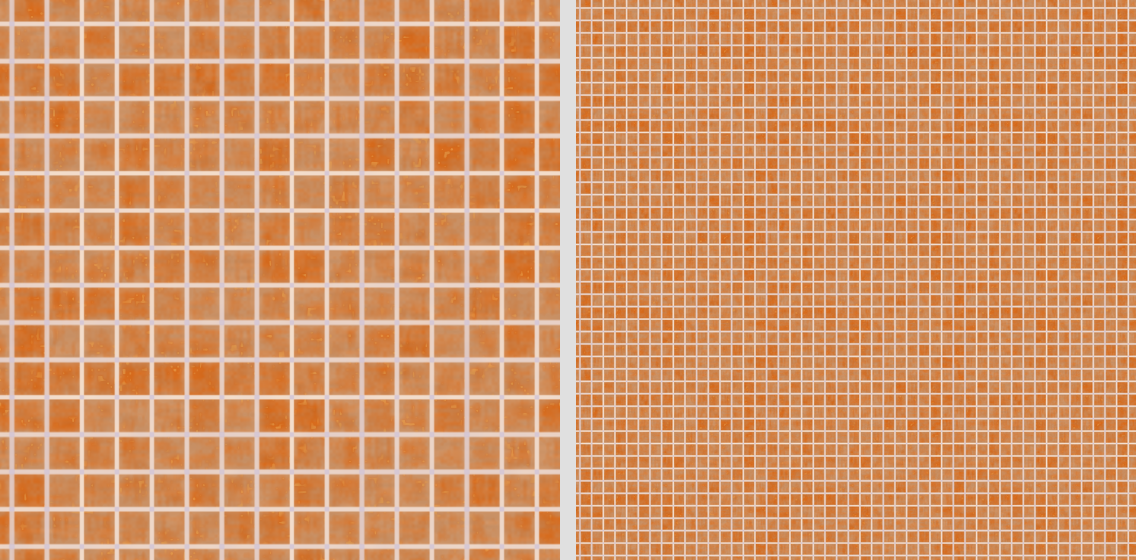
Left: one tile. Right: repeated 3 by 3.
Give the GLSL for this texture, as a Shadertoy shader.

```glsl
// Seamless grid of worn orange mosaic tiles with soft, pale grout lines.
#define GRID vec2(16.0, 15.0)
#define GRID_SHIFT vec2(0.34, 0.36)
#define LINE_CORE 0.0020
#define LINE_EDGE 0.0062
#define TILE_VARIATION 0.55
#define WEAR 0.50
#define WEAVE 0.50
#define PALE_CLAY vec3(0.80, 0.575, 0.400)
#define DEEP_ORANGE vec3(0.825, 0.410, 0.110)
#define GOLD_FLECK vec3(0.90, 0.64, 0.32)
#define CREAM_GROUT vec3(0.955, 0.870, 0.800)
#define LILAC_GROUT vec3(0.840, 0.785, 0.835)

// Integer hash of a cell and a seed, from 0 to 1.
float hash(vec2 cell, float seed) {
    uvec3 v = uvec3(ivec3(cell, seed));
    uint h = v.x * 73856093u ^ v.y * 19349663u ^ v.z * 83492791u;
    h = (h ^ (h >> 16)) * 2246822519u;
    h = (h ^ (h >> 13)) * 3266489917u;
    h ^= h >> 16;
    return float(h & 65535u) / 65535.0;
}

// Value noise that wraps after a whole number of cells per canvas.
float wrapNoise(vec2 uv, vec2 cells, float seed) {
    vec2 p = uv * cells;
    vec2 i = floor(p);
    vec2 f = smoothstep(0.0, 1.0, p - i);
    vec2 a = mod(i, cells);
    vec2 b = mod(i + 1.0, cells);
    float low = mix(hash(a, seed), hash(vec2(b.x, a.y), seed), f.x);
    float high = mix(hash(vec2(a.x, b.y), seed), hash(b, seed), f.x);
    return mix(low, high, f.y);
}

// Clay colour of one tile: own tone, cloudy wear, woven streaks and flecks.
vec3 tileColor(vec2 uv, vec2 tile, vec2 edgeDistance) {
    float tone = hash(tile, 1.0);
    float cloud = wrapNoise(uv, GRID * 3.0, 2.0);
    float upright = wrapNoise(uv, GRID * vec2(9.0, 2.0), 3.0);
    float level = wrapNoise(uv, GRID * vec2(2.0, 9.0), 4.0);
    float grain = wrapNoise(uv, GRID * 11.0, 5.0);
    float weave = mix(upright, level, 0.2 + 0.6 * hash(tile, 6.0));

    vec2 inner = smoothstep(0.04, 0.26, edgeDistance);
    float depth = 0.47 + TILE_VARIATION * (tone * tone - 0.33);
    depth += WEAR * (cloud - 0.5) + WEAVE * (weave - 0.5);
    depth += 0.22 * (grain - 0.5) - 0.30 * (1.0 - inner.x * inner.y);

    vec3 color = mix(PALE_CLAY, DEEP_ORANGE, clamp(depth, 0.0, 1.0));
    float fleck = smoothstep(0.70, 0.95, grain) * smoothstep(0.4, 0.8, cloud);
    color = mix(color, GOLD_FLECK, 0.55 * fleck);
    return color * (0.97 + 0.06 * level);
}

void mainImage(out vec4 fragColor, in vec2 fragCoord) {
    vec2 uv = fragCoord / iResolution.xy;
    vec2 p = uv * GRID - GRID_SHIFT;
    vec2 tile = mod(floor(p), GRID);
    vec2 nearestLine = mod(floor(p + 0.5), GRID);
    vec2 edgeDistance = abs(p - floor(p + 0.5));
    vec3 color = tileColor(uv, tile, edgeDistance);

    // Each grout line has its own softness and tint.
    vec2 lineHash = vec2(hash(vec2(nearestLine.x, 0.0), 7.0),
                         hash(vec2(nearestLine.y, 0.0), 8.0));
    vec2 d = edgeDistance / GRID;
    vec2 pixel = 1.0 / iResolution.xy;
    vec2 outer = max(LINE_EDGE + 0.0014 * (lineHash - 0.5), LINE_CORE + pixel);
    vec2 line = 1.0 - smoothstep(vec2(LINE_CORE), outer, d);
    line *= 1.0 - vec2(0.16, 0.08) * lineHash;
    float grout = 1.0 - (1.0 - line.x) * (1.0 - line.y);

    // Lilac gathers at the crossings and along some of the lines.
    float crossing = line.x * line.y;
    float tint = dot(line * lineHash, vec2(0.60, 0.35)) / max(line.x + line.y, 0.001);
    tint += 0.25 * (wrapNoise(uv, GRID * 2.0, 9.0) - 0.5);
    tint = clamp(tint + crossing, 0.0, 1.0);
    color = mix(color, mix(CREAM_GROUT, LILAC_GROUT, tint), grout);

    fragColor = vec4(color, 1.0);
}
```
